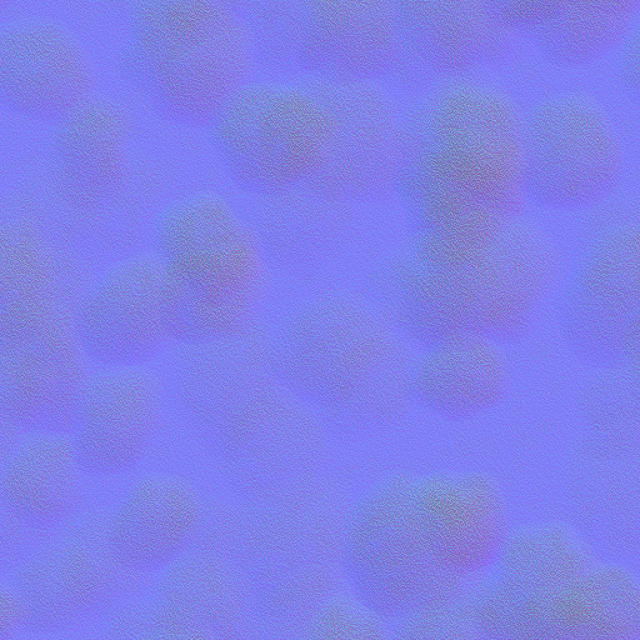
This texture map is drawn by a Shadertoy shader. Its source:

```glsl
// Tangent-space normal map of a leathery skin: soft overlapping mounds
// scattered on a wrapping grid, covered with very fine grain. Relief too small
// to resolve shortens the normal instead. Every lattice wraps, so it tiles.

const float MOUND_CELLS = 7.0;                 // mounds per side
const vec2  MOUND_RADIUS = vec2(0.55, 0.95);   // min, max, in cells
const vec2  MOUND_STRENGTH = vec2(0.2, 1.0);   // min, max
const float MOUND_ASPECT = 0.82;               // short axis over long axis
const vec2  MOUND_SLOPE = vec2(0.16, 0.27);
const float COVER_LEAN = 0.35;                 // grain favours the upper side
const float WARP_CELLS = 21.0;                 // outline wobble
const float WARP_AMOUNT = 0.2;
const float ROUGH_VALLEY = 0.43;
const float ROUGH_MOUND = 0.58;
const float GRAIN_CELLS = 512.0;
const float GRAIN_SHARE = 0.45;                // resolved part of the roughness
const float MICRO_SHARE = 0.96;                // unresolved part
const float MICRO_SPECKLE = 0.6;               // extra relief in the pits
const float PATCH_CELLS = 48.0;                // uneven wear of the grain
const float PATCH_AMOUNT = 0.35;
const float TAU = 6.2831853;

// Two random values in 0..1 for a lattice point.
vec2 hash2(vec2 cell, float seed) {
    uvec2 v = uvec2(cell + seed * 1000.0) * 1664525u + 1013904223u;
    v.x += v.y * 1664525u;
    v.y += v.x * 1664525u;
    v ^= v >> 16u;
    v.x += v.y * 1664525u;
    v.y += v.x * 1664525u;
    v ^= v >> 16u;
    return vec2(v & 65535u) / 65535.0;
}

// Value noise in -0.5..0.5 that repeats after a whole number of cells.
float noise(vec2 p, float period, float seed) {
    vec2 i = floor(p), f = p - i;
    vec2 u = f * f * (3.0 - 2.0 * f);
    vec2 a = mod(i, period), b = mod(i + 1.0, period);
    float low = mix(hash2(a, seed).x, hash2(vec2(b.x, a.y), seed).x, u.x);
    float high = mix(hash2(vec2(a.x, b.y), seed).x, hash2(b, seed).x, u.x);
    return mix(low, high, u.y) - 0.5;
}

// Summed mounds: xy is the height slope, z the grain cover.
vec3 mounds(vec2 uv) {
    vec2 w = uv * WARP_CELLS;
    vec2 p = uv * MOUND_CELLS + WARP_AMOUNT *
             vec2(noise(w, WARP_CELLS, 1.0), noise(w, WARP_CELLS, 2.0));
    vec2 home = floor(p);
    vec3 total = vec3(0.0);
    for (int y = -1; y <= 1; y++) {
        for (int x = -1; x <= 1; x++) {
            vec2 cell = home + vec2(x, y);
            vec2 id = mod(cell, MOUND_CELLS);
            vec2 shape = hash2(id, 4.0);
            float kind = hash2(id, 5.0).x;
            float radius = mix(MOUND_RADIUS.x, MOUND_RADIUS.y, shape.x);
            float strength = mix(MOUND_STRENGTH.x, MOUND_STRENGTH.y, kind);
            float angle = TAU * shape.y;
            vec2 axis = vec2(cos(angle), sin(angle));
            vec2 d = (p - cell - hash2(id, 3.0)) / radius;
            vec2 local = vec2(dot(d, axis), dot(d, vec2(-axis.y, axis.x)) / MOUND_ASPECT);
            float dome = max(0.0, 1.0 - dot(local, local));
            total.xy -= strength * sqrt(dome) * d;
            total.z += strength * smoothstep(0.0, 0.8, dome) * (1.0 + COVER_LEAN * d.y);
        }
    }
    return total;
}

// Fine grain: xy is the slope to the next cell, z the height.
vec3 grain(vec2 uv) {
    vec2 p = uv * GRAIN_CELLS - 0.5;
    float height = noise(p, GRAIN_CELLS, 6.0);
    float right = noise(p + vec2(1.0, 0.0), GRAIN_CELLS, 6.0);
    float above = noise(p + vec2(0.0, 1.0), GRAIN_CELLS, 6.0);
    return vec3(right - height, above - height, height);
}

void mainImage(out vec4 fragColor, in vec2 fragCoord) {
    vec2 uv = fragCoord / iResolution.xy;
    vec3 mound = mounds(uv);
    vec3 fine = grain(uv);

    // Roughness follows the mounds, with uneven patches.
    float wear = 1.0 + PATCH_AMOUNT * noise(uv * PATCH_CELLS, PATCH_CELLS, 7.0);
    float roughness = (ROUGH_VALLEY + ROUGH_MOUND * mound.z) * wear;

    // Resolved slope, and the unresolved relief that shortens the normal.
    vec2 slope = MOUND_SLOPE * mound.xy + GRAIN_SHARE * roughness * fine.xy;
    float micro = MICRO_SHARE * roughness * (1.0 - MICRO_SPECKLE * fine.z);
    vec3 normal = vec3(-slope, 1.0) / sqrt(1.0 + dot(slope, slope) + micro * micro);
    fragColor = vec4(0.5 + 0.5 * normal, 1.0);
}
```
